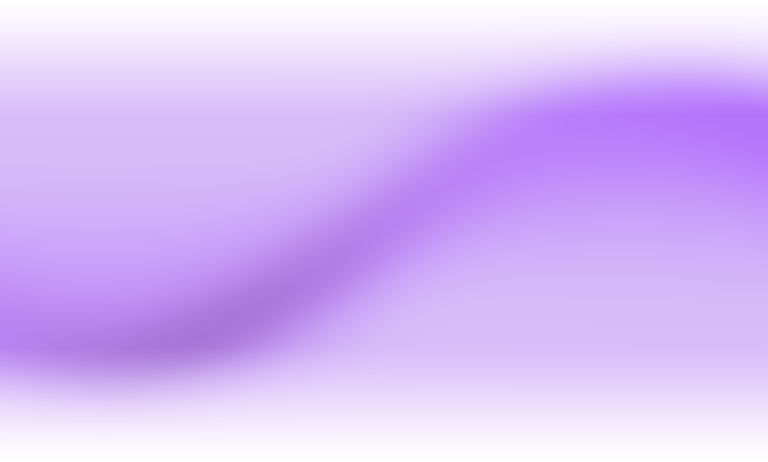
A Shadertoy shader for this background:

```glsl
// Soft violet wave glowing across a lavender band that fades to white above and below.

const vec3 WHITE = vec3(1.0);
const vec3 LAVENDER = vec3(0.85, 0.74, 0.975);
const vec3 VIOLET = vec3(0.745, 0.535, 0.98);
const vec3 DEEP_VIOLET = vec3(0.70, 0.45, 0.985);
const vec3 SHADOW_TINT = vec3(0.88, 0.86, 0.865);

const float WAVE_MID = 0.506;
const float WAVE_HEIGHT = 0.275;
const float WAVE_FREQUENCY = 4.23;

float bell(float distance, float width) {
    float t = distance / width;
    return exp(-t * t);
}

// Signed distance to the wave, positive above it, corrected for its slope.
float waveDistance(vec2 uv, float phase, float aspect) {
    float slope = WAVE_HEIGHT * WAVE_FREQUENCY / aspect * cos(phase);
    float offset = uv.y - WAVE_MID - WAVE_HEIGHT * sin(phase);
    return offset / sqrt(1.0 + slope * slope);
}

// The glow spreads further on the hollow side of each bend.
float waveGlow(float dist, float phase) {
    float hollow = max(-sin(phase) * sign(dist), 0.0);
    return bell(dist, mix(0.123, 0.26, hollow * hollow));
}

// Opacity rising from the lower and upper edges over a given depth.
float edgeFade(float y, float depth) {
    float t = clamp(min(y, 1.0 - y) / depth, 0.0, 1.0);
    return mix(t, smoothstep(0.0, 1.0, t), 0.3);
}

void mainImage(out vec4 fragColor, in vec2 fragCoord) {
    vec2 uv = fragCoord / iResolution.xy;
    float aspect = iResolution.x / iResolution.y;
    float phase = (uv.x - 0.5) * WAVE_FREQUENCY;
    float dist = waveDistance(uv, phase, aspect);

    // Wave colour deepens towards the right.
    vec3 waveColor = mix(VIOLET, DEEP_VIOLET, smoothstep(0.5, 1.0, uv.x));
    vec3 color = mix(LAVENDER, waveColor, waveGlow(dist, phase));

    // Muted shadow along the core, strongest near the left bend.
    float shadow = bell(dist, 0.09) * bell(uv.x - 0.26, 0.23);
    color *= mix(WHITE, SHADOW_TINT, shadow);

    color = mix(WHITE, color, edgeFade(uv.y, 0.25));
    fragColor = vec4(color, 1.0);
}
```
